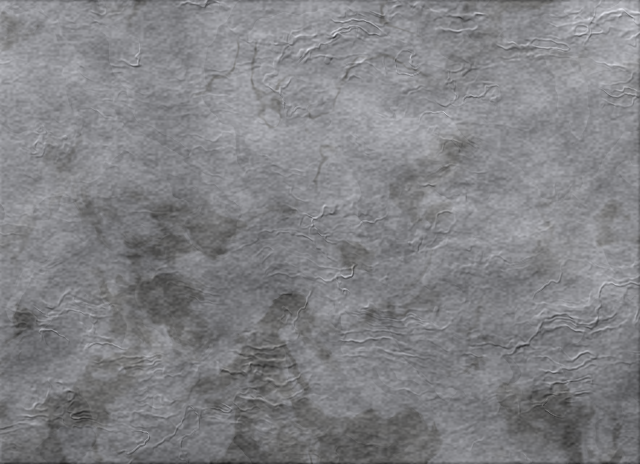
Give the GLSL for this texture, as a WebGL 2 fragment shader.

```glsl
#version 300 es
precision highp float;
// Grey embossed plaster panel: trowelled cloudy tone, small warm smudges and stains.
// A height field of creases and fine pebbling is lit from the upper left by
// differencing; a narrow bevel closes the border.
uniform vec2 u_resolution;
out vec4 fragColor;

float hash(vec2 cell) {
    vec3 q = fract(vec3(cell.xyx) * 0.1031);
    q += dot(q, q.yzx + 33.33);
    return fract((q.x + q.y) * q.z);
}

float noise(vec2 p) {
    vec2 cell = floor(p), f = fract(p);
    f = f * f * (3.0 - 2.0 * f);
    float low = mix(hash(cell), hash(cell + vec2(1, 0)), f.x);
    float high = mix(hash(cell + vec2(0, 1)), hash(cell + vec2(1, 1)), f.x);
    return mix(low, high, f.y);
}

float fbm(vec2 p) {
    const mat2 turn = mat2(0.8, 0.6, -0.6, 0.8);
    float sum = 0.0, amplitude = 0.516;
    for (int i = 0; i < 5; i++) {
        sum += amplitude * noise(p);
        p = turn * p * 2.03 + 17.3;
        amplitude *= 0.5;
    }
    return sum;
}

// Offset in -0.5..0.5 that bends the domain of other patterns
vec2 bend(vec2 p) {
    return vec2(fbm(p + 3.7), fbm(p + 41.2)) - 0.5;
}

// Thin line along the mid level of a noise field
float crease(vec2 p, float width) {
    return 1.0 - smoothstep(0.0, width, abs(noise(p) - 0.5));
}

// Bands where the skin is tightly wrinkled sideways
float wrinkleBands(vec2 p) {
    float y = p.y + 0.14 * (noise(p * 3.0 + 8.0) - 0.5);
    float top = smoothstep(0.76, 0.95, y);
    float lower = smoothstep(0.06, 0.15, y) * (1.0 - smoothstep(0.24, 0.38, y));
    return 0.3 + 0.65 * top + 0.6 * lower;
}

float height(vec2 p) {
    vec2 w = bend(p * 8.0);
    // Branching folds, broken into short runs
    float foldMask = smoothstep(0.42, 0.68, noise(p * 6.0 + 60.0))
                   * smoothstep(0.25, 0.6, noise(p * vec2(16.0, 20.0) + 130.0));
    float folds = crease(p * vec2(7.0, 11.0) + w * 4.0, 0.075);
    folds += 0.8 * crease(p * vec2(11.0, 17.0) + w * 5.0 + 23.0, 0.11);
    // Short flat wrinkles in two sizes
    float wrinkleMask = smoothstep(0.35, 0.7, noise(p * vec2(9.0, 19.0) + 90.0));
    float wrinkles = crease(p * vec2(15.0, 46.0) + w * 5.0 + 5.0, 0.19);
    wrinkles += 0.6 * crease(p * vec2(27.0, 70.0) + w * 7.0 + 35.0, 0.28);
    // Leathery pebbling
    float pebbles = noise(p * vec2(55.0, 95.0) + w * 6.0)
                  + 0.9 * noise(p * vec2(115.0, 170.0));
    return folds * foldMask * 0.65 + wrinkles * wrinkleMask * wrinkleBands(p) * 0.75
         + 0.3 * pebbles;
}

float relief(vec2 p) {
    vec2 toLight = vec2(-0.0017, 0.0036);
    return height(p - 0.5 * toLight) - height(p + 0.5 * toLight);
}

float smudges(vec2 p) {
    vec2 w = bend(p * 5.0 + 12.0);
    float region = smoothstep(0.3, 0.65, noise(p * 2.6 + 19.0));
    float patches = smoothstep(0.52, 0.67, fbm(p * vec2(8.5, 10.0) + w * 3.0 + 31.0));
    float stainMask = smoothstep(0.48, 0.68, noise(p * 6.0 + 74.0));
    float stains = crease(p * vec2(8.0, 5.5) + w * 4.0 + 52.0, 0.11) * stainMask;
    float mottle = 0.45 + 1.1 * noise(p * vec2(45.0, 55.0));
    return clamp((patches * region + 0.8 * stains) * mottle, 0.0, 1.0);
}

// Trowelled layers with one crisp edge
float layers(vec2 p) {
    float level = 3.5 * fbm(p * vec2(4.5, 5.5) + bend(p * 4.0 + 5.0) * 2.5 + 88.0);
    float rise = fract(level);
    return rise * (1.0 - smoothstep(0.88, 1.0, rise)) - 0.44;
}

float bevel(vec2 p, float aspect) {
    const float rim = 0.007;
    float left = 1.0 - smoothstep(0.0, rim, p.x);
    float right = 1.0 - smoothstep(0.0, rim, aspect - p.x);
    float bottom = 1.0 - smoothstep(0.0, rim, p.y);
    float top = 1.0 - smoothstep(0.0, rim, 1.0 - p.y);
    return 0.03 * left - 0.1 * right - 0.14 * bottom - 0.1 * top;
}

void main() {
    vec2 p = gl_FragCoord.xy / u_resolution.y;
    float aspect = u_resolution.x / u_resolution.y;

    // Broad light falling off downwards, with soft clouds
    float tone = mix(0.468, 0.605, smoothstep(0.05, 1.0, p.y));
    tone += 0.25 * (fbm(p * vec2(3.2, 4.0) + bend(p * 2.0) * 2.0 + 7.0) - 0.5);
    tone += 0.16 * (fbm(p * vec2(13.0, 18.0) + 66.0) - 0.5);
    tone += 0.06 * layers(p);

    // Smudges, relief and grain
    float dark = smudges(p);
    tone -= 0.12 * dark;
    tone += 0.2 * relief(p);
    tone += 0.09 * (noise(p * vec2(160.0, 210.0) + 11.0) - 0.5);
    tone += bevel(p, aspect);

    vec3 tint = mix(vec3(0.99, 0.995, 1.025), vec3(1.0, 0.995, 0.99), dark);
    fragColor = vec4(clamp(tone * tint, 0.0, 1.0), 1.0);
}
```
